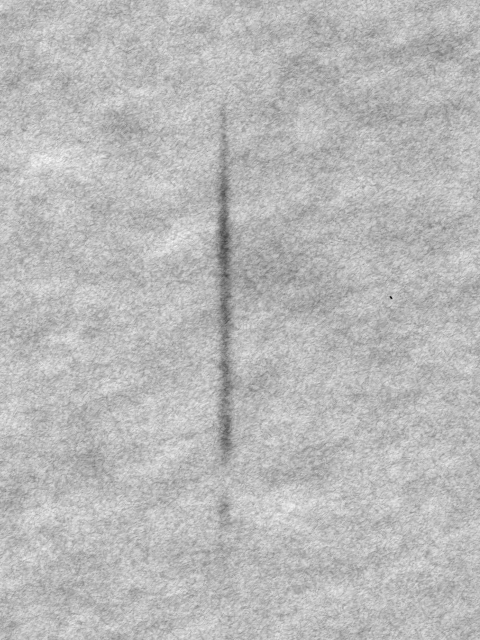
A Shadertoy shader for this texture:

```glsl
// Pale grey fibrous paper with a soft dark vertical crease and one small fleck.
#define PAPER_TONE 0.722
#define FIBRE_TILT 0.42
#define STAIN_AMOUNT 1.25
#define CLOUD_AMOUNT 0.18
#define FIBRE_AMOUNT 0.20
#define GRAIN_AMOUNT 0.14
#define CREASE_X 0.3495
#define CREASE_WIDTH 0.0100
#define CREASE_DEPTH 0.36
#define PATCH_COUNT 12

// Centre x, centre y, radius and brightness change of each broad stain.
const vec4 patches[PATCH_COUNT] = vec4[PATCH_COUNT](
    vec4(0.07, 0.745, 0.045, 0.07), vec4(0.67, 0.915, 0.036, -0.06),
    vec4(0.60, 0.828, 0.028, -0.08), vec4(0.44, 0.577, 0.055, -0.05),
    vec4(0.195, 0.80, 0.025, -0.06), vec4(0.235, 0.677, 0.025, -0.06),
    vec4(0.275, 0.62, 0.026, 0.05), vec4(0.105, 0.277, 0.045, -0.045),
    vec4(0.48, 0.265, 0.045, -0.05), vec4(0.475, 0.215, 0.045, 0.055),
    vec4(0.39, 0.44, 0.025, 0.06), vec4(0.405, 0.40, 0.028, -0.06));

float hash(vec2 cell) {
    uvec2 q = uvec2(ivec2(cell)) * uvec2(1597u, 3571u);
    uint n = (q.x ^ (q.y << 8)) * 747796u + 28913u;
    n = ((n >> 15) ^ n) * 277803u;
    n = ((n >> 13) ^ n) * 668265u;
    return float((n >> 8) & 65535u) / 65535.0;
}

float valueNoise(vec2 p) {
    vec2 i = floor(p), f = fract(p);
    f = f * f * (3.0 - 2.0 * f);
    return mix(mix(hash(i), hash(i + vec2(1, 0)), f.x),
               mix(hash(i + vec2(0, 1)), hash(i + vec2(1, 1)), f.x), f.y);
}

mat2 rotation(float angle) {
    float c = cos(angle), s = sin(angle);
    return mat2(c, -s, s, c);
}

// Layered noise, centred on zero.
float clouds(vec2 p) {
    float sum = 0.0, gain = 0.5;
    for (int i = 0; i < 4; i++) {
        sum += gain * (valueNoise(p) - 0.5);
        p = rotation(0.1) * p * 2.03 + 17.3;
        gain *= 0.66;
    }
    return sum;
}

// Thin dark curves along the middle level of stretched, bent noise.
float fibres(vec2 p) {
    float sum = 0.0;
    for (int i = 0; i < 5; i++) {
        float layer = float(i);
        vec2 bend = vec2(valueNoise(p * 70.0 + layer * 31.0),
                         valueNoise(p * 70.0 + layer * 47.0 + 90.0)) - 0.5;
        vec2 q = rotation(FIBRE_TILT + (layer - 2.0) * 0.34) * (p + bend * 0.016);
        float n = valueNoise(q * vec2(52.0, 170.0) * (1.0 + 0.15 * layer) + layer * 53.0);
        sum += 1.0 - smoothstep(0.0, 0.18, abs(n - 0.5));
    }
    return sum * 0.2 - 0.32;
}

float bump(float x, float centre, float radius) {
    float d = (x - centre) / radius;
    return exp(-d * d);
}

// Darkness of the crease: faint at the top, strongest above the middle, broken below.
float crease(vec2 p) {
    float body = smoothstep(0.24, 0.31, p.y) * (1.0 - smoothstep(0.79, 0.865, p.y));
    float strength = body * mix(0.62, 0.40, smoothstep(0.69, 0.73, p.y));
    strength += 0.34 * bump(p.y, 0.645, 0.060) + 0.14 * bump(p.y, 0.425, 0.020);
    strength += 0.48 * bump(p.y, 0.205, 0.020) + 0.13 * bump(p.y, 0.15, 0.055);
    strength *= 0.94 + 0.12 * valueNoise(vec2(3.0, p.y * 40.0));

    float wander = 0.0025 * (1.0 - smoothstep(0.50, 0.72, p.y)) * smoothstep(0.20, 0.28, p.y);
    float rough = (valueNoise(p * vec2(90.0, 200.0)) - 0.5) * 0.004;
    float width = CREASE_WIDTH * mix(1.0, 0.60, smoothstep(0.68, 0.80, p.y));
    float across = p.x - CREASE_X - wander + rough;
    return strength * (bump(across, 0.0, width) + 0.06 * bump(across, 0.0, width * 3.0));
}

void mainImage(out vec4 fragColor, in vec2 fragCoord) {
    vec2 p = fragCoord / iResolution.y;
    vec2 along = rotation(FIBRE_TILT) * p;

    // Broad tone: a slightly darker right side and scattered stains.
    float rightSide = smoothstep(0.33, 0.40, p.x) * smoothstep(0.2, 0.5, p.y);
    float tone = PAPER_TONE + 0.012 - 0.025 * rightSide;
    for (int i = 0; i < PATCH_COUNT; i++) {
        vec2 d = rotation(0.25) * (p - patches[i].xy) / patches[i].z;
        tone += STAIN_AMOUNT * patches[i].w * exp(-dot(d * d, vec2(0.5, 1.4)));
    }

    // Mottling, fibres and fine tooth.
    tone += CLOUD_AMOUNT * clouds(rotation(0.3) * p * vec2(17.0, 36.0) + 5.0);
    tone -= FIBRE_AMOUNT * fibres(p);
    tone += GRAIN_AMOUNT * (valueNoise(along * vec2(310.0, 480.0)) - 0.5);

    tone -= CREASE_DEPTH * crease(p);

    // Tiny slanted fleck.
    vec2 fleck = rotation(-0.9) * (p - vec2(0.611, 0.535));
    float fleckDistance = length(fleck * vec2(0.65, 1.2)) - 0.0016;
    tone = mix(tone, 0.12, 1.0 - smoothstep(-0.0008, 0.0012, fleckDistance));

    fragColor = vec4(vec3(clamp(tone, 0.0, 1.0)), 1.0);
}
```
